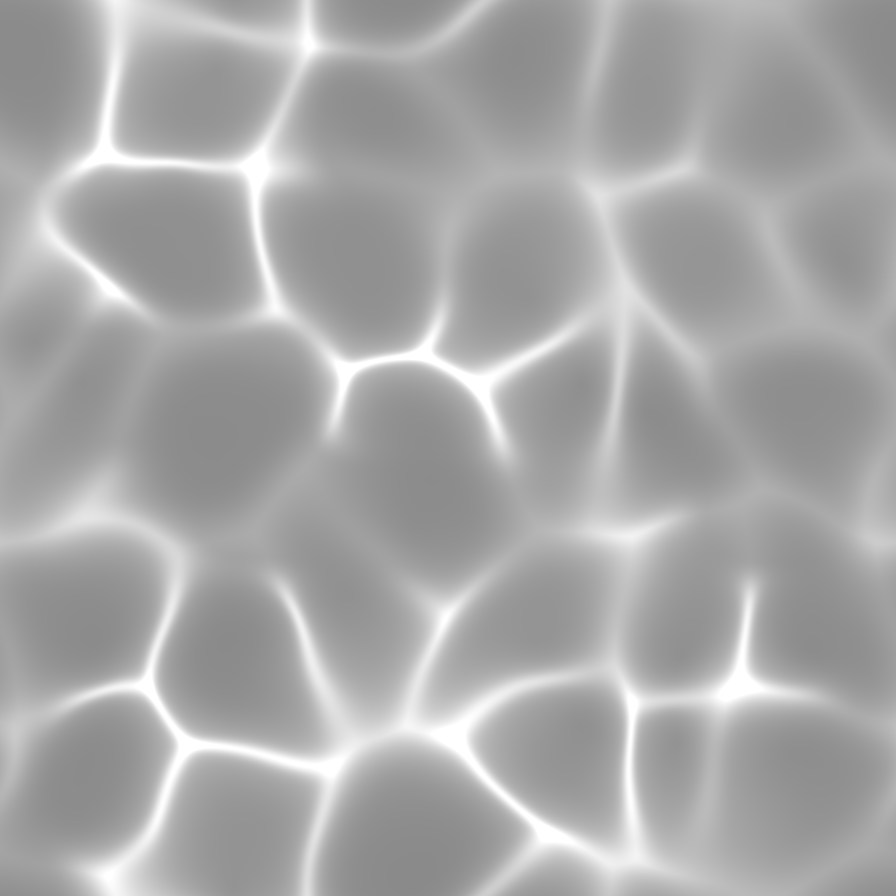
Write a Shadertoy shader that draws this texture.

```glsl
// Soft grey water caustics: a bright, uneven web of light around rounded dark cells.
// A warped, wrapping Voronoi layout sums a glow from every nearby cell border;
// wrapping noise decides where the web is thin and white or wide and faint.

float hash(vec2 p) {
    return fract(sin(dot(p, vec2(127.1, 311.7))) * 43758.5453);
}

// Value noise that repeats after "cells" lattice steps
float noise(vec2 uv, float cells, float seed) {
    vec2 p = uv * cells;
    vec2 i = floor(p);
    vec2 f = p - i;
    f = f * f * f * (f * (f * 6.0 - 15.0) + 10.0);
    vec2 a = mod(i, cells) + seed;
    vec2 b = mod(i + 1.0, cells) + seed;
    return mix(mix(hash(a), hash(vec2(b.x, a.y)), f.x),
               mix(hash(vec2(a.x, b.y)), hash(b), f.x), f.y);
}

// Jittered cell centre, in canvas units
vec2 cellCentre(vec2 id, vec2 grid) {
    vec2 wrapped = mod(id, grid);
    vec2 jitter = vec2(hash(wrapped + 3.7), hash(wrapped + 29.3));
    return (id + 0.5 + 0.85 * (jitter - 0.5)) / grid;
}

void mainImage(out vec4 fragColor, in vec2 fragCoord) {
    vec2 uv = fragCoord / iResolution.xy;

    // Bend the straight cell borders
    vec2 bend = vec2(noise(uv, 5.0, 11.0), noise(uv, 5.0, 47.0)) - 0.5;
    vec2 ripple = vec2(noise(uv, 9.0, 19.0), noise(uv, 9.0, 61.0)) - 0.5;
    vec2 p = uv + 0.06 * bend + 0.022 * ripple;

    // Distances to the surrounding cell centres
    vec2 grid = vec2(6.0, 5.0);
    vec2 home = floor(p * grid);
    float dist[25];
    float nearest = 10.0;
    for (int k = 0; k < 25; k++) {
        vec2 id = home + vec2(float(k % 5), float(k / 5)) - 2.0;
        dist[k] = length(p - cellCentre(id, grid));
        nearest = min(nearest, dist[k]);
    }

    // Focus of the light: strong borders are narrow, weak ones blurred
    float focus = smoothstep(0.22, 0.92, noise(uv, 7.0, 83.0));
    float width = mix(0.024, 0.0095, focus);

    // Sum the borders; starting at -1 cancels the nearest cell itself
    float halo = -1.0;
    float line = -1.0;
    for (int k = 0; k < 25; k++) {
        float gap = 0.5 * (dist[k] - nearest);
        halo += exp(-gap * gap / 0.001);
        float falloff = 1.0 + gap * gap / (width * width);
        line += 1.0 / (falloff * falloff);
    }
    line /= 1.0 + 0.22 * line;

    float shade = 0.537 + 0.05 * noise(uv, 4.0, 131.0);
    shade += mix(0.11, 0.17, focus) * (1.0 - exp(-0.55 * halo));
    shade += mix(0.03, 0.41, focus) * line;
    fragColor = vec4(vec3(min(shade, 1.0)), 1.0);
}
```
